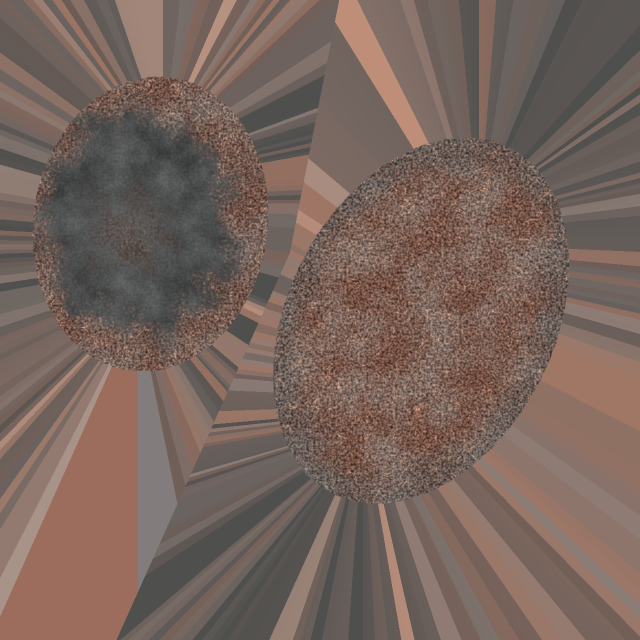
A three.js fragment shader for this background:

```glsl
// Two tilted ovals of speckled, fibrous mineral on a field of stretched colour rays.
// Each ray follows the normal of a slimmer inner ellipse; a bent line parts the two
// fans, and layered gradient noise makes the stone, its grain and its smoky stain.
varying vec2 vUv;

float hash(vec2 p) {
  p = fract(p * vec2(0.1031, 0.1173));
  p += dot(p, p.yx + 33.33);
  return fract((p.x + p.y) * p.x * 7.31 + p.y * 3.7);
}

vec2 gradient(vec2 cell) {
  float a = 6.2832 * hash(cell);
  return vec2(cos(a), sin(a));
}

float noise(vec2 p) {
  vec2 i = floor(p), f = fract(p);
  vec2 u = f * f * f * (f * (f * 6.0 - 15.0) + 10.0);
  vec2 e = vec2(1.0, 0.0);
  return mix(
    mix(dot(gradient(i), f), dot(gradient(i + e), f - e), u.x),
    mix(dot(gradient(i + e.yx), f - e.yx), dot(gradient(i + 1.0), f - 1.0), u.x), u.y);
}

float fbm(vec2 p) {
  float sum = 0.0, amp = 0.6;
  for (int i = 0; i < 5; i++) {
    sum += amp * noise(p);
    p = mat2(1.6, 1.2, -1.2, 1.6) * p + 17.3;
    amp *= 0.6;
  }
  return sum;
}

vec2 rotate(vec2 p, float a) {
  return vec2(cos(a) * p.x - sin(a) * p.y, sin(a) * p.x + cos(a) * p.y);
}

// Nearest point on an ellipse, refined through its centre of curvature
vec2 ellipseFoot(vec2 p, vec2 radii) {
  vec2 t = vec2(0.7071), q = abs(p);
  for (int i = 0; i < 4; i++) {
    vec2 evolute = (radii.x * radii.x - radii.y * radii.y) * vec2(1.0, -1.0) * t * t * t / radii;
    float r = length(radii * t - evolute);
    t = normalize(clamp((evolute + r * normalize(q - evolute)) / radii, 0.0001, 1.0));
  }
  return sign(p) * radii * t;
}

float rayAngle(vec2 p, vec2 radii, float tilt) {
  vec2 local = rotate(p, tilt), slim = radii * vec2(0.74, 0.95);
  vec2 d = rotate(local - ellipseFoot(local, slim), -tilt);
  return atan(d.y, d.x);
}

// Stripes of uneven width, finest near the horizontal
vec3 rayColor(float angle, float warmth, float seed) {
  float u = 7.0 * (angle + 0.3 * sin(2.0 * angle)) + 50.0;
  float cell = floor(u);
  float parts = 1.0 + floor(6.0 * hash(vec2(cell, seed)));
  float split = pow(fract(u), 0.7 + 0.7 * hash(vec2(seed, cell)));
  vec2 id = vec2(cell * 7.0 + floor(split * parts), seed + 3.0);
  float tone = clamp(0.65 * warmth + 0.9 * hash(id + 11.0) - 0.25, 0.0, 1.0);
  vec3 c = mix(vec3(0.31, 0.31, 0.30), vec3(0.45, 0.375, 0.345), smoothstep(0.0, 0.45, tone));
  c = mix(c, vec3(0.63, 0.46, 0.39), smoothstep(0.45, 1.0, tone));
  c = mix(c, vec3(dot(c, vec3(0.34))), 0.65 * hash(id + 23.0));
  return c + 0.12 * step(0.92, hash(id + 41.0)) * vec3(1.0, 0.8, 0.65);
}

// Signed side of the bent border: positive lies to the right
float border(vec2 p) {
  return p.x - min(0.335 + 0.195 * p.y, 0.182 + 0.448 * p.y);
}

vec3 rays(vec2 p) {
  if (border(p) > 0.0) {
    float a = rayAngle(p - vec2(0.658, 0.499), vec2(0.208, 0.303), 0.475);
    return rayColor(a, 0.5 + 0.5 * cos(2.0 * (a + 0.65)), 5.0);
  }
  float a = rayAngle(p - vec2(0.235, 0.650), vec2(0.183, 0.231), 0.15);
  float down = a + 1.5708;
  if (down > -0.42 && down < 0.0) return vec3(0.61, 0.425, 0.36);
  if (down >= 0.0 && down < 0.2) return vec3(0.51, 0.49, 0.485);
  return rayColor(a, 0.55 - 0.3 * cos(2.0 * a), 19.0);
}

// Grainy brown mineral with fine pale fibres
vec3 stone(vec2 p, float greyness) {
  float blotch = fbm(p * 14.0);
  vec2 bend = vec2(noise(p * 28.0), noise(p * 28.0 + 40.0));
  float fibre = pow(1.0 - abs(noise(p * 65.0 + bend * 3.0)), 22.0);
  fibre *= smoothstep(-0.1, 0.4, noise(p * 48.0 + 9.0));
  float grain = noise(p * 290.0) + 0.7 * noise(p * 170.0 + 5.0);
  vec3 c = mix(vec3(0.45, 0.31, 0.26), vec3(0.53, 0.44, 0.40), smoothstep(-0.35, 0.4, blotch));
  float grey = greyness + 0.45 * smoothstep(0.0, 0.6, noise(p * 210.0 + 70.0) + 0.3 * blotch);
  c = mix(c, vec3(0.36, 0.355, 0.35), clamp(grey, 0.0, 0.85));
  return c + grain * vec3(0.27, 0.23, 0.21) + fibre * vec3(0.24, 0.17, 0.12);
}

void main() {
  vec2 p = vUv;
  // Four samples smooth the ray edges
  vec2 texel = fwidth(p) * 0.25;
  vec3 color = 0.25 * (rays(p + texel) + rays(p - texel)
    + rays(p + texel * vec2(1.0, -1.0)) + rays(p + texel * vec2(-1.0, 1.0)));

  float rough = 0.008 * noise(p * 110.0);
  float left = length(rotate(p - vec2(0.235, 0.650), 0.15) / vec2(0.183, 0.231)) + rough;
  float right = length(rotate(p - vec2(0.658, 0.499), 0.475) / vec2(0.208, 0.303)) + rough;

  // Left oval: smoky stain inside a brown rim
  float smoke = fbm(p * 19.0 + 30.0);
  float stain = length((p - vec2(0.217, 0.655)) / vec2(0.155, 0.180)) + 0.5 * fbm(p * 13.0);
  float cover = 1.0 - smoothstep(0.78, 1.12, stain + 0.2 * noise(p * 180.0));
  cover *= 1.0 - 0.4 * smoothstep(0.09, 0.0, length(p - vec2(0.20, 0.635)) + 0.1 * smoke);
  vec3 dark = vec3(0.30, 0.305, 0.305) + 0.16 * smoke + 0.05 * noise(p * 240.0);
  color = mix(color, mix(stone(p, 0.15), dark, cover), 1.0 - smoothstep(0.994, 1.006, left));

  // Right oval: warm core, greyer toward the rim
  float rim = smoothstep(0.72, 1.0, right + 0.25 * fbm(p * 9.0));
  color = mix(color, stone(p + 3.0, 0.55 * rim), 1.0 - smoothstep(0.994, 1.006, right));
  gl_FragColor = vec4(color, 1.0);
}
```
